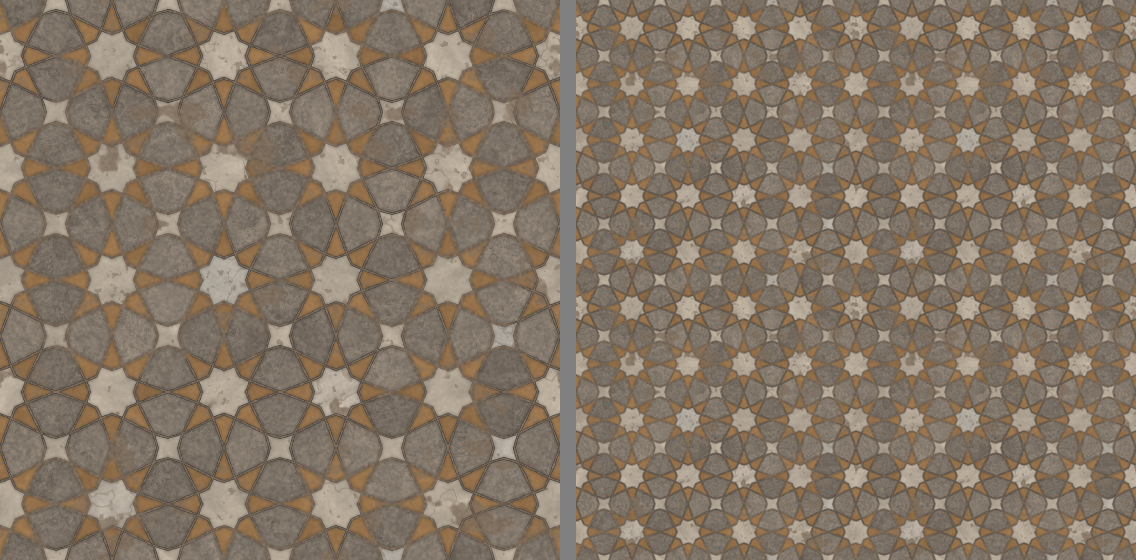
Left, the tile; right, the same tile 2 across and 2 down.
This pattern is drawn by a three.js fragment shader. Its source:

```glsl
// Worn stone mosaic: eight-point and four-point stars, ochre kites and grey hexagons.
#define REPEATS 5.0
#define JOINT 0.0125
#define SOFTNESS 0.006
#define STAR_TIP vec2(0.235, 0.0973)
#define STAR_NOTCH 0.198
#define CROSS_TIP vec2(0.37, 0.37)
#define CROSS_NOTCH vec2(0.5, 0.408)
#define GREY_DARK vec3(0.40, 0.365, 0.33)
#define GREY_LIGHT vec3(0.62, 0.57, 0.51)
#define OCHRE vec3(0.59, 0.45, 0.30)
#define MARBLE vec3(0.71, 0.66, 0.595)
#define MORTAR vec3(0.475, 0.41, 0.345)

varying vec2 vUv;

float hash(vec2 p) {
  vec3 q = fract(p.xyx * 0.1031);
  q += dot(q, q.yzx + 33.33);
  return fract((q.x + q.y) * q.z);
}

// Value noise that wraps after a whole period
float noise(vec2 p, float period) {
  vec2 i = floor(p), f = fract(p);
  f = f * f * (3.0 - 2.0 * f);
  vec2 a = mod(i, period), b = mod(i + 1.0, period);
  return mix(mix(hash(a), hash(vec2(b.x, a.y)), f.x),
             mix(hash(vec2(a.x, b.y)), hash(b), f.x), f.y);
}

float fbm(vec2 p, float period) {
  float sum = 0.0, gain = 0.5;
  for (int i = 0; i < 4; i++) {
    sum += gain * noise(p, period);
    p = p * 2.0 + 17.0;
    period *= 2.0;
    gain *= 0.5;
  }
  return sum / 0.9375;
}

float segment(vec2 p, vec2 a, vec2 b) {
  vec2 ab = b - a;
  return length(p - a - ab * clamp(dot(p - a, ab) / dot(ab, ab), 0.0, 1.0));
}

bool leftOf(vec2 p, vec2 a, vec2 b) {
  return (b.x - a.x) * (p.y - a.y) > (b.y - a.y) * (p.x - a.x);
}

// Swirling sediment layers with pale crust and pits
vec3 greyStone(vec2 q, float tone) {
  vec2 warp = vec2(fbm(q * 6.0, 512.0), fbm(q * 6.0 + 37.0, 512.0));
  float strata = fbm(q * vec2(4.0, 12.0) + 5.0 * warp, 512.0);
  float rings = abs(2.0 * fract(strata * 6.0) - 1.0);
  float crust = smoothstep(0.42, 0.65, warp.y);
  float shade = 0.44 + 0.34 * (tone - 0.5) + 0.55 * (strata - 0.5);
  shade += (rings - 0.5) * mix(0.10, 0.34, crust) + 0.30 * (noise(q * 42.0, 512.0) - 0.5);
  return mix(GREY_DARK, GREY_LIGHT, clamp(shade, 0.0, 1.0));
}

// Pale stone with soft clouds, thin cracks and brown pits
vec3 marble(vec2 q, float tone) {
  float cloud = fbm(q * vec2(4.0, 10.0), 512.0);
  float crack = 1.0 - smoothstep(0.0, 0.022, abs(fbm(q * 3.0 + 9.0, 512.0) - 0.5));
  float pits = smoothstep(0.68, 0.78, fbm(q * 16.0, 512.0));
  vec3 c = MARBLE * (0.99 + 0.22 * (cloud - 0.5) + 0.08 * (tone - 0.5));
  c = mix(c, c.zyx, 0.25 * smoothstep(0.75, 1.0, tone));
  return mix(c, MORTAR, 0.5 * pits + 0.35 * crack * step(0.6, tone));
}

vec3 ochreStone(vec2 q, float tone) {
  float cloud = fbm(q * 9.0, 512.0);
  vec3 c = OCHRE * (1.0 + 0.22 * (cloud - 0.5) + 0.10 * (tone - 0.5));
  return mix(c, MORTAR, 0.55 * smoothstep(0.56, 0.76, cloud));
}

void main() {
  // Fold each repeat into one eighth around its large star
  vec2 p = vUv * REPEATS - vec2(0.0, 0.5);
  vec2 cell = floor(p + 0.5), local = p - cell;
  vec2 w = abs(local);
  bool swapped = w.y > w.x;
  if (swapped) w = w.yx;

  // Distance to the joint lines
  vec2 side = vec2(STAR_NOTCH, 0.0), diagonal = vec2(STAR_NOTCH * 0.7071);
  vec2 meet = vec2(0.5, 0.0);
  float d = min(segment(w, side, STAR_TIP), segment(w, diagonal, STAR_TIP));
  d = min(d, min(segment(w, STAR_TIP, meet), segment(w, STAR_TIP, CROSS_TIP)));
  d = min(d, segment(w, CROSS_TIP, CROSS_NOTCH));

  // Kind of stone, and its centre in the folded wedge
  bool bigStar = leftOf(w, side, STAR_TIP) && leftOf(w, STAR_TIP, diagonal);
  bool smallStar = leftOf(w, CROSS_TIP, CROSS_NOTCH);
  bool grey = leftOf(w, CROSS_TIP, STAR_TIP) && leftOf(w, STAR_TIP, meet);
  vec2 centre = w.y < w.x * 0.4142 ? vec2(0.33, 0.0) : vec2(0.26);
  if (grey) centre = vec2(0.5, 0.2);
  if (smallStar) centre = vec2(0.5);
  if (bigStar) centre = vec2(0.0);
  centre = cell + (swapped ? centre.yx : centre) * sign(local);

  // Each stone has its own tone, turn and piece of texture
  vec2 id = mod(floor(centre * 20.0 + 0.5), REPEATS * 20.0);
  float tone = hash(id + 3.0), turn = 6.2832 * hash(id + 151.0);
  vec2 q = mat2(cos(turn), sin(turn), -sin(turn), cos(turn)) * (p - centre);
  q += 90.0 * vec2(hash(id + 271.0), hash(id + 389.0));
  vec3 stone = bigStar || smallStar ? marble(q, tone) : grey ? greyStone(q, tone) : ochreStone(q, tone);

  // Ragged mortar, dark open seams in places and mortar smeared over stones
  float grit = noise(vUv * 240.0, 240.0);
  float patches = fbm(vUv * 7.0, 7.0);
  float edge = d + 0.010 * (fbm(vUv * 90.0, 90.0) - 0.5);
  vec3 mortar = MORTAR * (0.91 + 0.18 * grit);
  float seam = 1.0 - smoothstep(0.002, 0.007, abs(edge - JOINT * 0.75));
  mortar = mix(mortar, vec3(0.25, 0.24, 0.23), seam * (0.12 + 0.6 * smoothstep(0.5, 0.65, patches)));
  float smear = smoothstep(0.69, 0.75, fbm(vUv * 15.0 + 5.0, 15.0));
  stone *= 0.90 + 0.10 * smoothstep(JOINT, JOINT + 0.03, edge);
  stone = mix(stone, MORTAR * (0.98 + 0.1 * grit), 0.75 * smear);
  vec3 colour = mix(mortar, stone, smoothstep(JOINT - SOFTNESS, JOINT + SOFTNESS, edge));
  gl_FragColor = vec4(colour * (0.97 + 0.06 * grit), 1.0);
}
```
